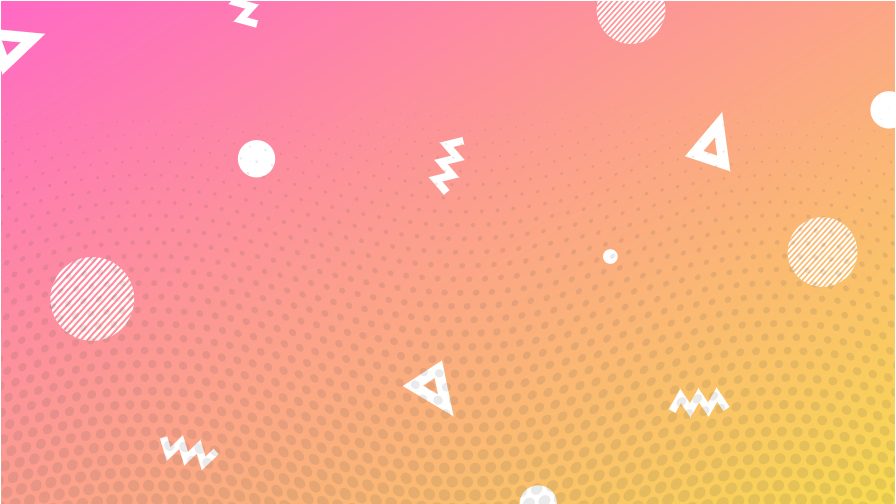
Reproduce this background procedurally as a WebGL 1 fragment shader.

```glsl
precision highp float;
// Pink to yellow diagonal gradient scattered with white discs, hatched discs,
// hollow triangles and zigzags, all under a wavy halftone that grows downward.
// Shapes are distance functions measured in units of the canvas height.

uniform vec2 u_resolution;

const vec3 PINK = vec3(1.0, 0.41, 0.77);
const vec3 YELLOW = vec3(0.975, 0.86, 0.31);
const vec3 WHITE = vec3(1.0);
const vec3 DOT_GREY = vec3(0.3);

// Antialiased coverage of a signed distance
float cover(float d, float px) {
    return clamp(0.5 - d / px, 0.0, 1.0);
}

float disc(vec2 p, vec2 centre, float radius) {
    return length(p - centre) - radius;
}

// Disc cut into rising diagonal stripes
float hatchedDisc(vec2 p, vec2 centre, float radius) {
    vec2 q = p - centre;
    float period = radius * 0.115;
    float across = dot(q, vec2(0.74, -0.673));
    float stripe = (abs(fract(across / period) - 0.5) - 0.28) * period;
    return max(length(q) - radius, stripe);
}

// Signed distance to the line a-b, positive on its left
float leftOf(vec2 p, vec2 a, vec2 b) {
    vec2 e = normalize(b - a);
    return dot(p - a, vec2(-e.y, e.x));
}

// Hollow triangle with clockwise corners
float triangleRing(vec2 p, vec2 a, vec2 b, vec2 c) {
    const float band = 0.0215;
    float d = max(leftOf(p, a, b), max(leftOf(p, b, c), leftOf(p, c, a)));
    return max(d, -d - band);
}

// Six-stroke zigzag, mirrored about its centre, with square ends
float zigzag(vec2 p, vec2 centre, float angle) {
    const float stride = 0.018;
    const float amplitude = 0.0146;
    const float halfWidth = 0.0075;
    vec2 axis = vec2(cos(angle), sin(angle));
    vec2 q = p - centre;
    q = vec2(abs(dot(q, axis)), dot(q, vec2(-axis.y, axis.x)));
    float wave = abs(1.0 - abs(q.x / stride - 1.0));
    vec2 along = normalize(vec2(stride, 2.0 * amplitude));
    float stroke = abs(q.y - amplitude * (2.0 * wave - 1.0)) * along.x;
    float cap = dot(q - vec2(3.0 * stride, amplitude), along);
    return max(stroke - halfWidth, cap);
}

// Staggered dots on rows bent by sines
float halftone(vec2 p, float px) {
    const vec2 cell = vec2(0.0305, 0.0268);
    vec2 q = p + vec2(0.018 * sin(4.0 * p.y + 1.5 * p.x),
                      0.05 * cos(5.0 * (p.x - 0.917)));
    float row = floor(q.y / cell.y);
    q.x += 0.5 * cell.x * mod(row, 2.0);
    vec2 local = (fract(q / cell) - 0.5) * cell;
    float radius = 0.0138 * (0.86 - p.y);
    return cover(length(local) - radius, px) * (1.0 - smoothstep(0.75, 0.9, p.y));
}

float discs(vec2 p) {
    float d = disc(p, vec2(0.509, 0.685), 0.037);
    d = min(d, disc(p, vec2(1.764, 0.782), 0.037));
    d = min(d, disc(p, vec2(1.211, 0.491), 0.0145));
    d = min(d, disc(p, vec2(1.068, 0.0), 0.037));
    d = min(d, hatchedDisc(p, vec2(1.252, 0.981), 0.068));
    d = min(d, hatchedDisc(p, vec2(0.183, 0.407), 0.083));
    return min(d, hatchedDisc(p, vec2(1.632, 0.5), 0.069));
}

float triangles(vec2 p) {
    float d = triangleRing(p, vec2(0.09, 0.933), vec2(0.005, 0.852), vec2(-0.028, 0.944));
    d = min(d, triangleRing(p, vec2(1.433, 0.778), vec2(1.449, 0.66), vec2(1.359, 0.69)));
    return min(d, triangleRing(p, vec2(0.877, 0.285), vec2(0.9, 0.174), vec2(0.799, 0.234)));
}

float zigzags(vec2 p) {
    float d = zigzag(p, vec2(0.481, 1.0), -1.287);
    d = min(d, zigzag(p, vec2(0.889, 0.674), -1.88));
    d = min(d, zigzag(p, vec2(0.373, 0.104), -0.26));
    return min(d, zigzag(p, vec2(1.387, 0.201), 3.18));
}

void main() {
    vec2 uv = gl_FragCoord.xy / u_resolution;
    vec2 p = gl_FragCoord.xy / u_resolution.y;
    float px = 1.0 / u_resolution.y;
    float width = u_resolution.x * px;

    // Diagonal gradient
    vec3 color = mix(PINK, YELLOW, 0.53 * uv.x + 0.47 * (1.0 - uv.y));

    // White shapes, then the dots over everything
    float shapes = min(discs(p), min(triangles(p), zigzags(p)));
    color = mix(color, WHITE, cover(shapes, px));
    color = mix(color, DOT_GREY, 0.12 * halftone(p, px));

    // Hairline along the top and sides
    float edge = min(min(p.x, width - p.x), 1.0 - p.y);
    color = mix(color, WHITE, cover(edge - 0.002, px));

    gl_FragColor = vec4(color, 1.0);
}
```
